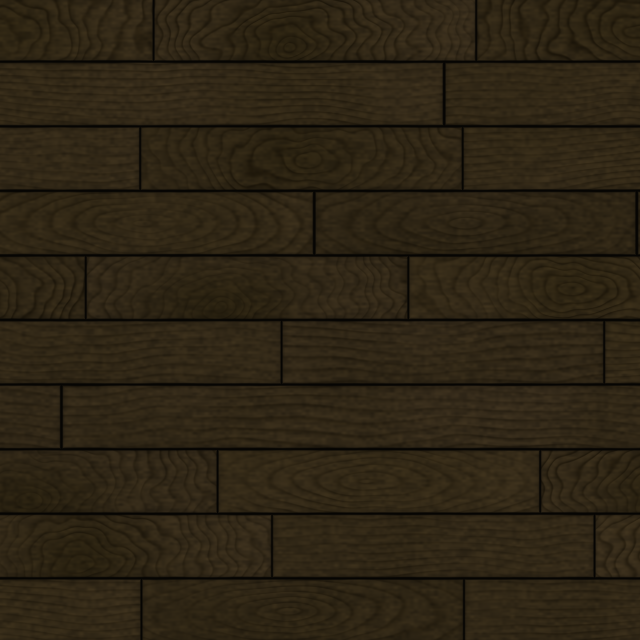
Give the GLSL for this texture, as a three.js fragment shader.

```glsl
// Dark stained oak floor: ten rows of staggered planks with varied grain.
#define ROWS 9.91
#define ROW_SHIFT 0.045
#define PLANK_LENGTH 0.504
#define SEAM_WIDTH 0.0019
#define SEAM_SOFT 0.0016
#define GRAIN_DEPTH 0.72
#define PORE_DEPTH 0.20
#define LIGHT_WOOD vec3(0.222, 0.178, 0.110)
#define OLIVE_WOOD vec3(0.172, 0.138, 0.068)
#define DARK_GRAIN vec3(0.095, 0.070, 0.025)
#define SEAM_COLOR vec3(0.022, 0.018, 0.010)

varying vec2 vUv;

float hash(vec2 p) {
  p = fract(p * vec2(0.1031, 0.1137));
  p += dot(p, p.yx + 33.33);
  return fract((p.x + p.y) * p.x * 17.3);
}

// Smooth cell noise, stretched by the caller into pores.
float noise(vec2 p) {
  vec2 i = floor(p), f = fract(p);
  f = f * f * (3.0 - 2.0 * f);
  return mix(mix(hash(i), hash(i + vec2(1.0, 0.0)), f.x),
             mix(hash(i + vec2(0.0, 1.0)), hash(i + 1.0), f.x), f.y);
}

// Layered, rotated sines that bend the growth rings.
float ripple(vec2 p) {
  float sum = 0.0, amp = 0.5;
  for (int i = 0; i < 4; i++) {
    p = mat2(0.8, 0.6, -0.6, 0.8) * p * 1.7 + 1.3;
    sum += amp * sin(p.x + 1.5 * sin(p.y));
    amp *= 0.55;
  }
  return sum;
}

// Value belonging to row i of ten.
float pick(float i, vec4 a, vec4 b, vec2 c) {
  vec4 k = vec4(0.0, 1.0, 2.0, 3.0) - i;
  return dot(a, 1.0 - step(0.5, abs(k)))
       + dot(b, 1.0 - step(0.5, abs(k + 4.0)))
       + dot(c, 1.0 - step(0.5, abs(k.xy + 8.0)));
}

// Ring height (x), line strength (y) and dark patch (z) of one plank.
vec3 growth(vec2 p, float kind, float seed) {
  vec2 s = vec2(seed * 19.0, seed * 7.0);
  if (kind < 0.5) { // long grain with a low arch
    float arch = pow(0.5 + 0.5 * cos((p.x - 2.9) * 1.256), 4.0);
    float h = p.y * (6.0 + 3.0 * seed) + 2.6 * seed * arch * p.y;
    return vec3(h + 1.2 * ripple(p * vec2(0.45, 0.7) + s), 0.55, 0.15 + 0.3 * seed);
  }
  if (kind < 1.5) { // drawn-out ovals
    vec2 q = vec2((p.x - 2.3) * 0.27, p.y - 0.5);
    return vec3(length(q) * 10.0 + 0.7 * ripple(p * vec2(0.8, 1.4) + s), 0.55, 0.45);
  }
  if (kind < 2.5) { // wavy cathedral
    vec2 q = vec2((p.x - 2.1) * 0.72, p.y - 0.75);
    float h = length(q) * 7.5 + 1.1 * ripple(p * vec2(1.4, 1.2) + s)
            + 0.3 * sin(p.y * 13.0 + p.x * 3.0);
    return vec3(h, 0.78, 0.1 + 0.75 * exp(-1.8 * dot(q, q)));
  }
  vec2 q = vec2((p.x - 2.55) * 0.58, p.y - 0.5); // knot
  float h = length(q) * 7.5 + 1.35 * ripple(p * vec2(1.3, 1.6) + s);
  return vec3(h, 0.9, 0.4 + 0.4 * exp(-3.0 * dot(q, q)));
}

void main() {
  // Row and plank layout
  float r = (1.0 - vUv.y) * ROWS + ROW_SHIFT;
  float row = floor(r);
  float joint = pick(row, vec4(0.240, 0.694, 0.219, 0.491),
                     vec4(0.134, 0.440, 0.096, 0.340), vec2(0.425, 0.221));
  float wide = pick(row, vec4(0.0, 1.0, 0.0, 1.0), vec4(0.0, 0.0, 1.0, 0.0), vec2(0.0));
  float single = pick(row, vec4(0.0, 1.0, 0.0, 0.0), vec4(0.0, 0.0, 1.0, 0.0), vec2(0.0));
  float len = mix(PLANK_LENGTH, 1.0, single);
  float along = (vUv.x - joint) / len;
  float plank = floor(along) + 1.0;
  vec2 p = vec2(fract(along) * len * ROWS, fract(r));

  // Grain kind: 0 long, 1 oval, 2 wavy, 3 knot
  float evenKind = pick(row, vec4(3.0, 0.0, 0.0, 1.0), vec4(3.0, 0.0, 0.0, 2.0), vec2(2.0, 0.0));
  float oddKind = pick(row, vec4(2.0, 0.0, 3.0, 1.0), vec4(2.0, 0.0, 0.0, 1.0), vec2(0.0, 1.0));
  float kind = mix(evenKind, oddKind, mod(plank, 2.0));
  float seed = hash(vec2(plank * 5.0 + 3.0, row * 11.0 + 7.0));
  vec3 g = growth(p, kind, seed);

  // Growth lines with one sharper side, fading in places
  float phase = 6.2832 * g.x;
  float line = pow(0.5 + 0.5 * sin(phase + 0.6 * sin(phase)), 2.5);
  float fade = 0.75 + 0.45 * ripple(p * 0.7 + seed * 31.0);
  vec3 color = mix(LIGHT_WOOD, OLIVE_WOOD, clamp(g.z + 0.25 * ripple(p * 0.5 + seed), 0.0, 1.0));
  color = mix(color, DARK_GRAIN, clamp(line * g.y * fade * GRAIN_DEPTH, 0.0, 1.0));

  // Fine pores and tone of each plank
  float pores = noise(p * vec2(7.0, 26.0) + seed * 90.0) + noise(p * vec2(16.0, 20.0)) - 1.0;
  color *= 1.0 + PORE_DEPTH * pores + 0.12 * (seed - 0.5);

  // Seams with a soft shadow
  float dy = min(p.y, 1.0 - p.y) / ROWS + 0.0004 * ripple(vec2(vUv.x * 20.0, row));
  float dx = min(fract(along), 1.0 - fract(along)) * len;
  float d = min(dy, dx - 0.0006 * wide + 0.0004);
  color *= 1.0 - 0.35 * exp(-max(d, 0.0) * 260.0);
  float seam = 1.0 - smoothstep(SEAM_WIDTH - SEAM_SOFT, SEAM_WIDTH + SEAM_SOFT, d);
  gl_FragColor = vec4(mix(color, SEAM_COLOR, seam), 1.0);
}
```
